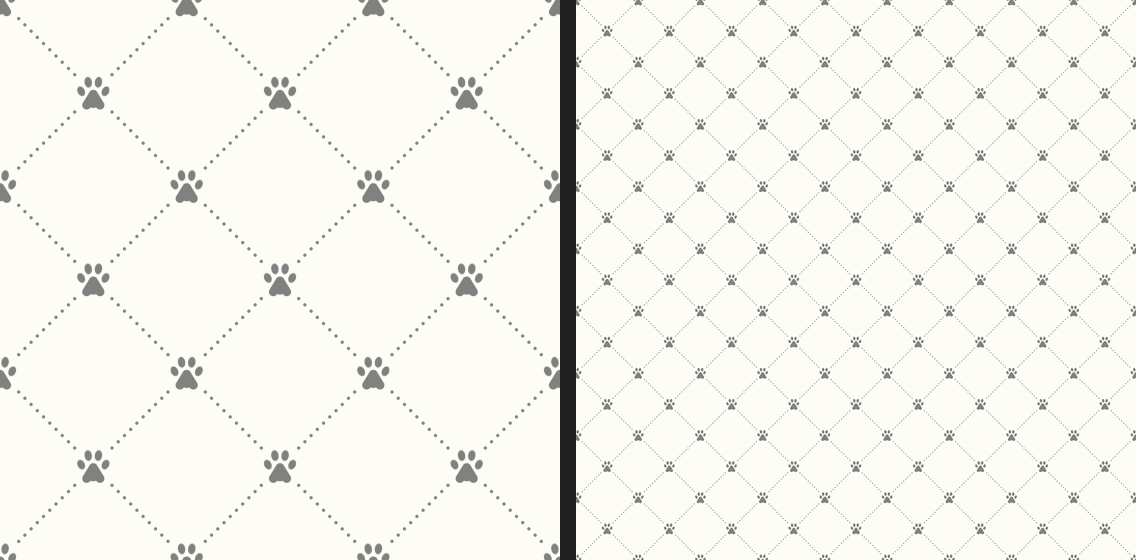
Left, the tile; right, the same tile 3 across and 3 down.
Give the GLSL for this pattern, as a three.js fragment shader.

```glsl
// Grey paw prints on a diagonal trellis of dots over warm white paper.
varying vec2 vUv;

const vec3 PAPER = vec3(0.992, 0.992, 0.965);
const vec3 INK = vec3(0.506, 0.506, 0.502);

const float REPEATS = 3.0;       // tiles across and down
const float TILE = 256.0;        // design units per tile
const float DOT_STEP = TILE / 30.0;
const float DOT_RADIUS = 2.2;
const float FIRST_DOT = 3.0;     // steps from paw centre to first dot
const float LAST_DOT = 12.0;

const vec2 INNER_TOE = vec2(7.0, 15.2);
const vec2 INNER_SIZE = vec2(5.0, 7.3);
const float INNER_TILT = 0.14;
const vec2 OUTER_TOE = vec2(16.7, 2.8);
const vec2 OUTER_SIZE = vec2(4.9, 6.9);
const float OUTER_TILT = 0.45;

const vec2 PAD_TOP = vec2(0.0, -1.2);
const vec2 PAD_LOBE = vec2(9.2, -16.2);
const float PAD_RADIUS = 6.0;
const vec2 PAD_CORE = vec2(0.0, -12.0);
const float CORE_RADIUS = 8.0;
const float PAD_BLEND = 2.0;

float smoothMin(float a, float b, float k) {
  float h = max(k - abs(a - b), 0.0) / k;
  return min(a, b) - 0.25 * h * h * k;
}

float capsule(vec2 p, vec2 a, vec2 b, float radius) {
  vec2 ap = p - a, ab = b - a;
  return length(ap - ab * clamp(dot(ap, ab) / dot(ab, ab), 0.0, 1.0)) - radius;
}

// Ellipse whose long axis leans to the right by tilt radians.
float toe(vec2 p, vec2 size, float tilt) {
  float c = cos(tilt), s = sin(tilt);
  vec2 q = vec2(c * p.x - s * p.y, s * p.x + c * p.y);
  return (length(q / size) - 1.0) * min(size.x, size.y);
}

// Mirrored paw: heart-like pad and two pairs of toes.
float paw(vec2 p) {
  p.x = abs(p.x);
  float leg = capsule(p, PAD_TOP, PAD_LOBE, PAD_RADIUS);
  float core = length(p - PAD_CORE) - CORE_RADIUS;
  float pad = smoothMin(leg, core, PAD_BLEND);
  float inner = toe(p - INNER_TOE, INNER_SIZE, INNER_TILT);
  float outer = toe(p - OUTER_TOE, OUTER_SIZE, OUTER_TILT);
  return min(pad, min(inner, outer));
}

// Evenly spaced dots along both diagonals, leaving room for the paws.
float dots(vec2 p) {
  vec2 q = abs(p);
  float index = floor(0.5 * (q.x + q.y) / DOT_STEP + 0.5);
  index = clamp(index, FIRST_DOT, LAST_DOT);
  return length(q - index * DOT_STEP) - DOT_RADIUS;
}

void main() {
  vec2 grid = vUv * REPEATS;
  vec2 centred = (fract(grid) - 0.5) * TILE;
  vec2 cornered = (fract(grid + 0.5) - 0.5) * TILE;

  float shape = min(paw(centred), paw(cornered));
  shape = min(shape, dots(centred));

  // Edge softness of about one screen pixel.
  float soft = 0.7 * fwidth(vUv.x) * REPEATS * TILE;
  float cover = 1.0 - smoothstep(-soft, soft, shape);
  gl_FragColor = vec4(mix(PAPER, INK, cover), 1.0);
}
```
